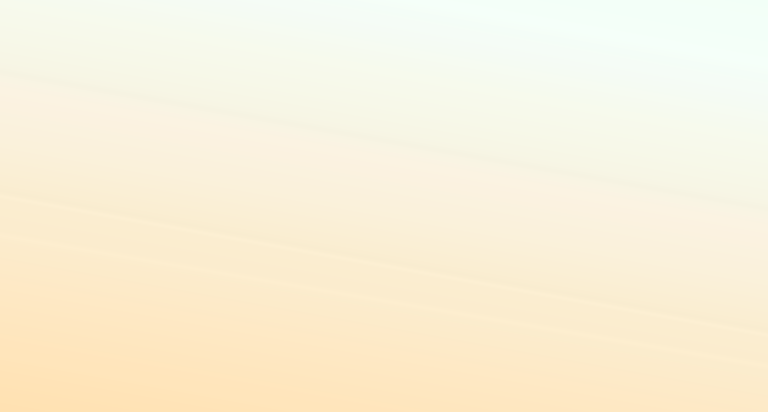
A Shadertoy shader for this background:

```glsl
// Soft slanted dawn gradient from pale mint through cream to warm peach, with faint streaks.

const float SLOPE = 0.18;          // fall of the bands from left to right
const int STOP_COUNT = 12;
const int STREAK_COUNT = 6;

// Depth of each colour stop, measured down the left edge in canvas heights
const float STOP_DEPTH[STOP_COUNT] = float[](
    -0.336, -0.19, -0.10, 0.0, 0.09, 0.17,
    0.215, 0.35, 0.45, 0.58, 0.71, 1.0);

const vec3 STOP_COLOR[STOP_COUNT] = vec3[](
    vec3(0.950, 1.000, 0.970),
    vec3(0.957, 0.998, 0.972),
    vec3(0.960, 0.986, 0.962),
    vec3(0.967, 0.980, 0.930),
    vec3(0.968, 0.972, 0.912),
    vec3(0.970, 0.960, 0.893),
    vec3(0.984, 0.952, 0.887),
    vec3(0.980, 0.944, 0.856),
    vec3(0.981, 0.932, 0.822),
    vec3(0.986, 0.924, 0.802),
    vec3(0.997, 0.911, 0.768),
    vec3(1.000, 0.882, 0.694));

// Streaks: depth at the left edge, half width, brightness change, slope
const vec4 STREAK[STREAK_COUNT] = vec4[](
    vec4(-0.180, 0.018, 0.005, 0.180),
    vec4(0.174, 0.010, -0.006, 0.178),
    vec4(0.462, 0.010, -0.004, 0.181),
    vec4(0.476, 0.005, 0.009, 0.181),
    vec4(0.572, 0.007, 0.007, 0.170),
    vec4(0.862, 0.010, 0.004, 0.180));

// Blend between neighbouring colour stops
vec3 skyGradient(float depth) {
    vec3 color = STOP_COLOR[0];
    for (int i = 1; i < STOP_COUNT; i++) {
        float blend = (depth - STOP_DEPTH[i - 1]) / (STOP_DEPTH[i] - STOP_DEPTH[i - 1]);
        color = mix(color, STOP_COLOR[i], clamp(blend, 0.0, 1.0));
    }
    return color;
}

// Sum of the thin light and dark bands
float streakLight(vec2 p) {
    float light = 0.0;
    for (int i = 0; i < STREAK_COUNT; i++) {
        float depth = 1.0 - p.y - STREAK[i].w * p.x;
        float offset = (depth - STREAK[i].x) / STREAK[i].y;
        light += STREAK[i].z * exp(-offset * offset);
    }
    return light;
}

void mainImage(out vec4 fragColor, in vec2 fragCoord) {
    // Slanted depth: zero at the upper left corner, one at the lower left
    vec2 p = fragCoord / iResolution.y;
    float depth = 1.0 - p.y - SLOPE * p.x;

    vec3 color = skyGradient(depth) + streakLight(p);
    fragColor = vec4(clamp(color, 0.0, 1.0), 1.0);
}
```
